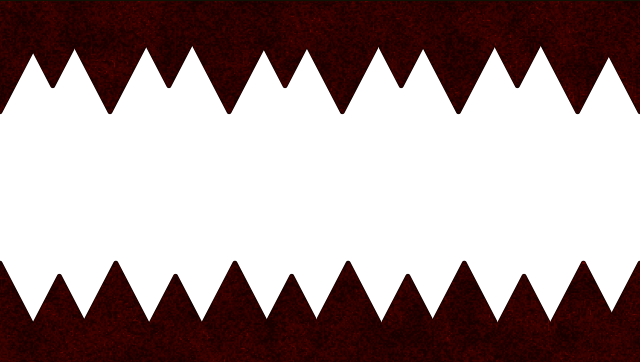
Give the GLSL for this background, as a Shadertoy shader.

```glsl
// Two facing rows of jagged, round-tipped teeth in grainy dark red on white.
// Each row is a union of rounded wedge distances; hashed value noise in
// several scales gives the mottled grain and the brighter red specks.

#define ASPECT 0.5677      // canvas height, with the width as 1
#define PITCH 0.1815       // spacing of the teeth
#define SLOPE 1.93         // steepness of the flanks
#define TIP_RADIUS 0.0039
#define UPPER_LENGTH 0.1836
#define LOWER_LENGTH 0.1634
#define SMALL_LENGTH 0.1428
#define GRAIN 420.0        // grain cells across the canvas
#define RIM_WIDTH 0.0025

const vec3 DARK_RED = vec3(0.085, 0.0, 0.0);
const vec3 WARM_RED = vec3(0.255, 0.008, 0.0);
const vec3 SPECK_RED = vec3(0.22, 0.015, 0.0);
const vec3 RIM_COLOR = vec3(0.06, 0.008, 0.0);
const vec3 TOP_LINE = vec3(0.06, 0.07, 0.015);

float hash(vec2 p) {
    vec3 q = fract(vec3(p.xyx) * 0.1031);
    q += dot(q, q.yzx + 33.33);
    return fract((q.x + q.y) * q.z);
}

float noise(vec2 p) {
    vec2 cell = floor(p);
    vec2 f = fract(p);
    f = f * f * (3.0 - 2.0 * f);
    float low = mix(hash(cell), hash(cell + vec2(1, 0)), f.x);
    float high = mix(hash(cell + vec2(0, 1)), hash(cell + vec2(1, 1)), f.x);
    return mix(low, high, f.y);
}

// Signed distance to one upright wedge with a rounded tip
float toothDistance(vec2 p, float center, float tip) {
    float flank = length(vec2(1.0, SLOPE));
    vec2 q = vec2(abs(p.x - center), p.y - tip + TIP_RADIUS * flank);
    float along = dot(q, vec2(1.0, -SLOPE));
    float d = along < 0.0 ? length(q) : dot(q, vec2(SLOPE, 1.0)) / flank;
    return d - TIP_RADIUS;
}

// A row alternates large teeth with small ones; p.y runs from root to tip
float rowDistance(vec2 p, float shift, float smallStart, float largeTip) {
    float d = 1.0;
    for (int i = 0; i < 7; i++) {
        float k = float(i);
        float uneven = i % 3 == 2 ? 0.0041 : -0.0005;
        float center = clamp(k * PITCH + uneven + shift, 0.0, 1.0);
        d = min(d, toothDistance(p, center, largeTip));
        d = min(d, toothDistance(p, smallStart + k * PITCH, SMALL_LENGTH));
    }
    return d;
}

vec3 grainColor(vec2 p) {
    float fine = noise(p * GRAIN);
    float medium = noise(p * GRAIN * 0.43 + 17.0);
    float patches = noise(p * 26.0 + 5.0);
    float tone = 0.5 * fine + 0.25 * medium + 0.25 * patches;
    vec3 color = mix(DARK_RED, WARM_RED, smoothstep(0.12, 0.9, tone));
    float speck = smoothstep(0.8, 1.0, noise(p * GRAIN * 0.8 + 71.0));
    return color + SPECK_RED * speck * patches;
}

void mainImage(out vec4 fragColor, in vec2 fragCoord) {
    vec2 p = fragCoord / iResolution.xy * vec2(1.0, ASPECT);
    float pixel = 1.0 / iResolution.x;

    // Upper and lower rows
    float upper = rowDistance(vec2(p.x, ASPECT - p.y), -0.0091, 0.0824, UPPER_LENGTH);
    float lower = rowDistance(p, 0.0, 0.0928, LOWER_LENGTH);
    float d = min(upper, lower);

    // Grain, dark rim and the thin line along the top
    vec3 color = grainColor(p);
    color = mix(color, RIM_COLOR, 0.8 * smoothstep(-RIM_WIDTH, 0.0, d));
    float topLine = 1.0 - smoothstep(0.001, 0.001 + pixel, ASPECT - p.y);
    color = mix(color, TOP_LINE, topLine);

    // White opening with smooth edges
    color = mix(color, vec3(1.0), smoothstep(-0.6 * pixel, 0.6 * pixel, d));
    fragColor = vec4(color, 1.0);
}
```
